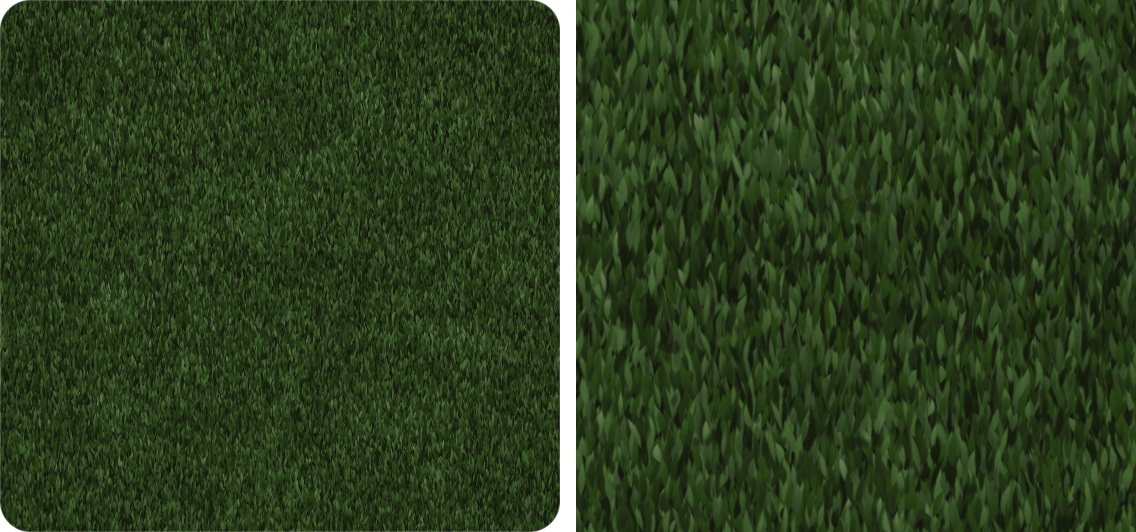
Left, the full canvas; right, a detail of the centre.
A WebGL 2 fragment shader for this texture:

```glsl
#version 300 es
precision highp float;

uniform vec2 u_resolution;
out vec4 fragColor;

const int LAYERS = 7;
const vec2 CELL = vec2(0.0076, 0.0150);
const float CORNER_RADIUS = 0.058;

vec4 hash4(vec2 p) {
  vec4 q = fract(p.xyxy * vec4(0.1031, 0.1030, 0.0973, 0.1099));
  q += dot(q, q.wzxy + 33.33);
  return fract((q.xxyz + q.yzzw) * q.zywx);
}

float gradientDot(vec2 cell, vec2 offset) {
  float angle = 6.28318 * hash4(cell + 71.0).x;
  return dot(vec2(cos(angle), sin(angle)), offset);
}

float gradientNoise(vec2 p) {
  vec2 i = floor(p), f = fract(p);
  vec2 u = f * f * f * (f * (f * 6.0 - 15.0) + 10.0);
  vec2 e = vec2(1.0, 0.0);
  float low = mix(gradientDot(i, f), gradientDot(i + e, f - e), u.x);
  float high = mix(gradientDot(i + e.yx, f - e.yx), gradientDot(i + 1.0, f - 1.0), u.x);
  return mix(low, high, u.y);
}

float fbm(vec2 p, int octaves) {
  float sum = 0.0, amplitude = 1.0;
  for (int i = 0; i < octaves; i++) {
    sum += amplitude * gradientNoise(p);
    p = p * 2.1 + 17.3;
    amplitude *= 0.6;
  }
  return sum;
}

// Picks a blade colour from dark to light
vec3 grassColor(float tone) {
  vec3 color = vec3(0.080, 0.110, 0.048);
  color = mix(color, vec3(0.125, 0.185, 0.075), smoothstep(0.08, 0.16, tone));
  color = mix(color, vec3(0.150, 0.245, 0.076), smoothstep(0.34, 0.42, tone));
  color = mix(color, vec3(0.200, 0.285, 0.150), smoothstep(0.58, 0.65, tone));
  color = mix(color, vec3(0.245, 0.360, 0.172), smoothstep(0.76, 0.84, tone));
  return mix(color, vec3(0.340, 0.440, 0.270), smoothstep(0.95, 1.05, tone));
}

// Coverage in x, position along the blade in y
vec2 blade(vec2 p, float tilt, float bend, vec2 halfSize, float soft) {
  float c = cos(tilt), s = sin(tilt);
  vec2 q = vec2(c * p.x - s * p.y, s * p.x + c * p.y);
  float along = q.y / halfSize.y;
  q.x += bend * halfSize.x * along * along;
  float d = abs(q.x) - halfSize.x * (1.0 - along * along);
  return vec2(1.0 - smoothstep(-soft, soft, d), along);
}

// Paints one scattered layer, back rows first
vec3 paintLayer(vec3 color, vec2 p, float layer, float patchTone, float soft) {
  vec2 grid = p / CELL + hash4(vec2(layer, 5.0)).xy * 40.0;
  vec2 base = floor(grid);
  for (int j = 1; j >= -1; j--) {
    for (int i = -1; i <= 1; i++) {
      vec2 id = base + vec2(i, j);
      vec4 r = hash4(id + layer * 37.0);
      vec4 k = hash4(id + layer * 53.0 + 211.0);
      vec2 offset = (grid - id - r.xy) * CELL;
      vec2 halfSize = vec2(mix(0.0014, 0.0025, k.x), mix(0.0055, 0.0115, k.y));
      float tilt = (r.z + k.w - 1.0) * 0.45;
      vec2 b = blade(offset, tilt, (k.z - 0.5) * 1.6, halfSize, soft);
      vec3 tint = grassColor(r.w + patchTone) * (1.0 + 0.16 * clamp(b.y, -1.0, 1.0));
      color = mix(color, tint, b.x);
    }
  }
  return color;
}

float roundedBox(vec2 p, vec2 halfSize, float radius) {
  vec2 q = abs(p) - halfSize + radius;
  return length(max(q, 0.0)) + min(max(q.x, q.y), 0.0) - radius;
}

void main() {
  float pixel = 1.0 / u_resolution.y;
  vec2 p = gl_FragCoord.xy * pixel;
  vec2 halfCanvas = 0.5 * u_resolution * pixel;
  vec2 centered = p - halfCanvas;

  // Broad patches, fine clumps and darker borders
  float patches = 0.13 * fbm(p * 7.0, 3) + 0.16 * gradientNoise(p * vec2(62.0, 40.0));
  float border = smoothstep(0.35, 0.70, length(centered));
  float patchTone = patches + 0.02 - 0.09 * border;

  // Brown soil below overlapping blades
  vec3 color = vec3(0.085, 0.085, 0.058);
  float soft = max(0.0010, 0.6 * pixel);
  for (int i = 0; i < LAYERS; i++) {
    float depth = float(i) / float(LAYERS - 1);
    color = paintLayer(color, p, float(i + 1), patchTone + mix(-0.12, 0.0, depth), soft);
  }

  // Sparse shadowed gaps between clumps
  float gaps = smoothstep(0.24, 0.52, gradientNoise(p * vec2(125.0, 68.0) + 9.0));
  color = mix(color, vec3(0.085, 0.100, 0.055), 0.65 * gaps);

  float edge = roundedBox(centered, halfCanvas, CORNER_RADIUS);
  color = mix(color, vec3(1.0), smoothstep(-pixel, pixel, edge) * step(CORNER_RADIUS, length(max(abs(centered) - halfCanvas + CORNER_RADIUS, 0.0)) + pixel));
  fragColor = vec4(color, 1.0);
}
```
